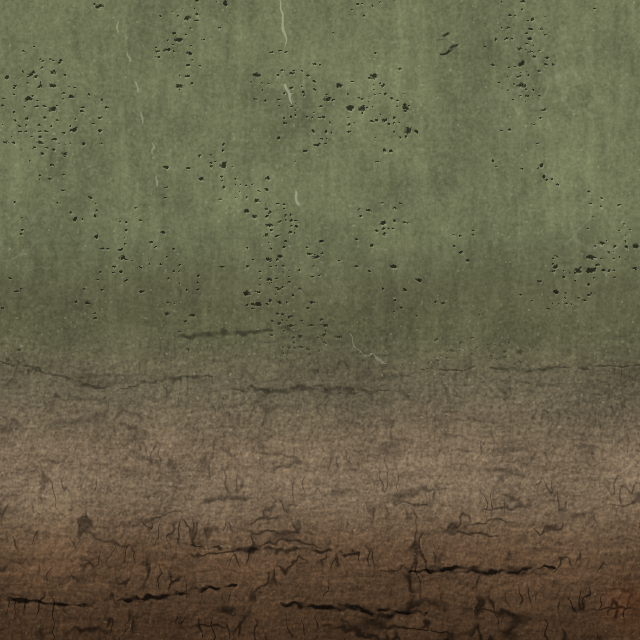
Write a WebGL 1 fragment shader that draws this texture.

```glsl
precision highp float;
uniform vec2 u_resolution;

#define RELIEF 1.0
#define GRAIN 0.13
#define STREAKS 0.09
#define MOTTLE 0.26
#define PIT_DENSITY 0.34
#define PIT_DARKNESS 0.6
#define CRACK_DARKNESS 0.72
#define FISSURE_DARKNESS 0.42
#define BARK_START 0.57
#define BARK_FULL 0.36
#define CHALK vec3(0.66, 0.66, 0.56)

vec2 hash2(vec2 c) {
  vec3 q = fract(c.xyx * vec3(0.1031, 0.1030, 0.0973));
  q += dot(q, q.yzx + 33.33);
  return fract((q.xx + q.yz) * q.zy);
}

float corner(vec2 cell, vec2 f, vec2 o) {
  return dot(hash2(cell + o) * 2.0 - 1.0, f - o);
}

float noise(vec2 p) {
  vec2 c = floor(p), f = p - c, e = vec2(1.0, 0.0);
  vec2 u = f * f * f * (f * (f * 6.0 - 15.0) + 10.0);
  return mix(mix(corner(c, f, e.yy), corner(c, f, e.xy), u.x),
             mix(corner(c, f, e.yx), corner(c, f, e.xx), u.x), u.y);
}

float fbm(vec2 p) {
  float sum = 0.0, gain = 0.6;
  for (int i = 0; i < 4; i++) {
    sum += gain * noise(p);
    p = mat2(1.6, 1.2, -1.2, 1.6) * p + 17.3;
    gain *= 0.6;
  }
  return sum;
}

// Tapered line between ends.xy and ends.zw
float stroke(vec2 p, vec4 ends, float width) {
  vec2 d = ends.zw - ends.xy, a = p - ends.xy;
  float t = clamp(dot(a, d) / dot(d, d), 0.0, 1.0);
  float w = width * (0.25 + 3.0 * t * (1.0 - t));
  return 1.0 - smoothstep(w * 0.3, w + 0.6 / u_resolution.y, length(a - d * t));
}

float spot(vec2 p, vec2 center, vec2 radius) {
  vec2 d = (p - center) / radius;
  return exp(-dot(d, d));
}

// Sparse ragged holes, one at most per cell
float pits(vec2 p, float scale) {
  vec2 g = p * scale, cell = floor(g);
  vec2 h = hash2(cell + scale), k = hash2(cell + scale + 71.0);
  float cluster = smoothstep(-0.1, 0.4, noise(cell / scale * 8.0 + 3.0));
  float r = mix(0.12, 0.32, k.x * k.x) * step(h.x, PIT_DENSITY * cluster);
  vec2 d = (g - cell - 0.35 - 0.3 * k) * vec2(0.75, 1.2);
  float dist = length(d) + 0.22 * noise(g * 3.0) + 0.16 * noise(g * 7.0);
  return (1.0 - smoothstep(r * 0.4, r + 0.03, dist)) * step(0.01, r);
}

float barkHeight(vec2 q) {
  return 0.5 * fbm(q * vec2(8.0, 40.0)) + 0.5 * fbm(q * vec2(62.0, 42.0));
}

vec3 wallColor(float y) {
  vec3 c = mix(vec3(0.26, 0.19, 0.13), vec3(0.36, 0.275, 0.20), smoothstep(0.0, 0.14, y));
  c = mix(c, vec3(0.465, 0.40, 0.32), smoothstep(0.11, 0.25, y));
  c = mix(c, vec3(0.39, 0.36, 0.285), smoothstep(0.28, 0.40, y));
  c = mix(c, vec3(0.36, 0.36, 0.265), smoothstep(0.38, 0.50, y));
  return mix(c, vec3(0.422, 0.443, 0.325), smoothstep(0.49, 0.68, y));
}

void main() {
  vec2 p = gl_FragCoord.xy / u_resolution;
  vec2 warp = vec2(fbm(p * 14.0), fbm(p * 14.0 + 41.0));
  vec2 q = p + 0.014 * warp;
  vec2 rough = q + 0.008 * vec2(noise(p * 60.0), noise(p * 75.0 + 9.0));
  float bark = 1.0 - smoothstep(BARK_FULL, BARK_START, p.y + 0.06 * warp.x);
  float deep = 1.0 - smoothstep(0.05, 0.36, p.y);

  // Stains, streaks and grain
  vec3 color = wallColor(p.y + 0.035 * fbm(p * vec2(4.0, 7.0)));
  float tone = 1.02 + MOTTLE * fbm(p * 6.0 + 9.0) + 0.12 * fbm(q * 30.0);
  tone += STREAKS * fbm(q * vec2(60.0, 9.0)) * (2.0 - bark);
  tone += GRAIN * (noise(p * 235.0) + noise(p * 130.0)) * (1.0 + 0.8 * bark);

  // Bark relief and fissures, lit from above
  float relief = barkHeight(q) - barkHeight(q + vec2(-0.0015, 0.003));
  tone += RELIEF * relief * (0.15 + bark * (0.55 + 0.4 * deep));
  float split = 1.0 - smoothstep(0.0, 0.08, abs(noise(rough * vec2(48.0, 17.0))));
  split *= smoothstep(-0.05, 0.25, noise(p * vec2(19.0, 27.0)));
  float ledge = 1.0 - smoothstep(0.0, 0.07, abs(noise(rough * vec2(5.0, 27.0) + 8.0)));
  ledge *= smoothstep(-0.05, 0.25, noise(p * vec2(11.0, 16.0)));
  tone *= 1.0 - FISSURE_DARKNESS * bark * (0.4 + 0.8 * deep) * max(split, ledge);

  // Broken long cracks over faint shelves
  float crack = stroke(rough, vec4(0.17, 0.06, 0.37, 0.085), 0.006)
    + stroke(rough, vec4(0.44, 0.055, 0.67, 0.04), 0.007)
    + stroke(rough, vec4(0.64, 0.107, 0.87, 0.112), 0.006)
    + stroke(rough, vec4(-0.05, 0.065, 0.16, 0.05), 0.004)
    + 0.7 * stroke(rough, vec4(0.30, 0.145, 0.56, 0.137), 0.004);
  float shelf = stroke(rough, vec4(-0.02, 0.44, 0.20, 0.39), 0.003)
    + stroke(rough, vec4(0.20, 0.393, 0.33, 0.415), 0.005)
    + stroke(rough, vec4(0.36, 0.394, 0.61, 0.389), 0.007)
    + stroke(rough, vec4(0.27, 0.474, 0.51, 0.489), 0.006)
    + stroke(rough, vec4(0.66, 0.42, 1.03, 0.43), 0.003);
  float gouge = stroke(rough, vec4(0.685, 0.91, 0.715, 0.93), 0.004)
    + stroke(rough, vec4(0.68, 0.935, 0.705, 0.95), 0.003);
  float broken = smoothstep(-0.3, 0.15, noise(q * vec2(45.0, 110.0)));
  tone *= 1.0 - CRACK_DARKNESS * min(1.0, (crack + 0.4 * shelf + 0.8 * gouge) * broken);

  // Pits with a lit lower rim
  vec2 rim = vec2(-0.001, 0.0022);
  float hole = max(pits(q, 56.0), pits(q, 105.0));
  float lip = max(pits(q + rim, 56.0), pits(q + rim, 105.0));
  float pitted = smoothstep(0.36, 0.55, p.y);
  color *= (tone + 0.2 * pitted * max(lip - hole, 0.0)) * (1.0 - PIT_DARKNESS * pitted * hole);

  // Chalky drips, scuffs and flecks
  float chalk = stroke(rough, vec4(0.438, 1.0, 0.443, 0.93), 0.003)
    + stroke(rough, vec4(0.447, 0.87, 0.453, 0.835), 0.003)
    + stroke(rough, vec4(0.464, 0.70, 0.468, 0.677), 0.004)
    + 0.5 * stroke(rough, vec4(0.545, 0.48, 0.56, 0.45), 0.001)
    + 0.5 * stroke(rough, vec4(0.56, 0.45, 0.61, 0.43), 0.001);
  for (int i = 0; i < 6; i++) {
    vec2 top = vec2(0.187, 0.965) + float(i) * vec2(0.012, -0.047);
    chalk += 0.7 * stroke(rough, vec4(top, top + vec2(0.002, -0.016)), 0.0022);
  }
  float scuffed = spot(p, vec2(0.86, 0.87), vec2(0.09, 0.08))
    + spot(p, vec2(0.03, 0.63), vec2(0.04, 0.06)) + spot(p, vec2(0.93, 0.64), vec2(0.06, 0.04));
  float scuff = 1.0 - smoothstep(0.01, 0.07, abs(noise(rough * vec2(26.0, 18.0))));
  chalk += 0.3 * scuff * scuffed + 0.4 * smoothstep(0.33, 0.5, noise(p * 160.0 + 5.0));
  color = mix(color, CHALK, 0.75 * min(chalk, 1.0) * (1.0 - 0.5 * deep));

  // Rust in the lower right
  color += vec3(0.10, 0.02, -0.01) * spot(p, vec2(0.99, 0.05), vec2(0.04)) * (0.6 + warp.y);
  gl_FragColor = vec4(clamp(color, 0.0, 1.0), 1.0);
}
```
